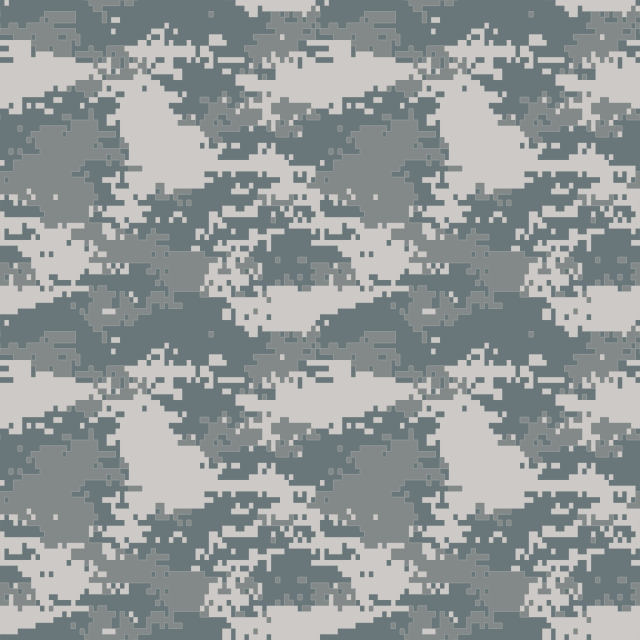
This pattern is drawn by a Shadertoy shader. Its source:

```glsl
// Tiled digital camouflage: pale and grey blocky patches on slate, with thin seams.

const float REPEATS = 2.0;               // tiles across and down
const vec2  GRID = vec2(72.0, 56.0);     // cells per tile
const vec3  SLATE = vec3(0.415, 0.468, 0.478);
const vec3  GREY  = vec3(0.510, 0.537, 0.533);
const vec3  PALE  = vec3(0.803, 0.790, 0.780);
const vec3  SEAM  = vec3(0.610, 0.630, 0.625);
const float SEAM_WIDTH = 0.0013;         // fraction of the canvas
const float SEAM_OPACITY = 0.75;         // between slate and grey
const float RIM_OPACITY = 0.15;          // around pale patches
const float PALE_LEVEL = 0.44;           // thresholds in standard deviations
const float GREY_LEVEL = 0.48;
const vec2  PALE_WAVES = vec2(2.1, 3.3); // dominant waves per tile
const vec2  GREY_WAVES = vec2(2.4, 4.4);
const float GREY_AVOIDS_PALE = 0.35;
const float STREAK = 0.6;                // ragged horizontal edges
const float STREAK_GROWTH = 0.35;        // longer runs are stronger
const float SPECK = 0.75;                // isolated cells
const float SEED = 3.0;
const float TAU = 6.2831853;

float hash(vec2 p, float salt) {
    return fract(sin(dot(p, vec2(127.1, 311.7)) + (salt + SEED) * 74.7) * 43758.5);
}

// Band-pass weight of a wave around the dominant frequency.
float waveWeight(vec2 k, vec2 dominant) {
    float r = length(k / dominant);
    return r * exp(-r * r);
}

// Two periodic random fields (pale, grey) with zero mean and unit variance.
vec2 patchFields(vec2 uv) {
    vec2 total = vec2(0.0), power = vec2(0.0);
    for (int i = 0; i <= 4; i++) {
        for (int j = -6; j <= 6; j++) {
            if (i == 0 && j <= 0) continue;
            vec2 k = vec2(i, j);
            vec2 weight = vec2(waveWeight(k, PALE_WAVES), waveWeight(k, GREY_WAVES));
            vec2 phase = vec2(hash(k, 1.0), hash(k, 2.0));
            total += weight * cos(TAU * (dot(k, uv) + phase));
            power += 0.5 * weight * weight;
        }
    }
    return total / sqrt(power);
}

// Horizontal runs of several lengths plus rare single-cell outliers.
float raggedness(vec2 cell, float salt) {
    float sum = 0.0;
    for (float run = 2.0; run <= 8.0; run *= 2.0) {
        float row = floor(cell.y / max(1.0, run / 4.0));
        float shift = floor(run * hash(vec2(row, run), salt));
        float column = floor(mod(cell.x + shift, GRID.x) / run);
        float strength = STREAK * pow(run, STREAK_GROWTH);
        sum += strength * (hash(vec2(column, row), salt + run) - 0.5);
    }
    float speck = 2.0 * hash(cell, salt + 20.0) - 1.0;
    return sum + SPECK * speck * speck * speck;
}

// Colour class of a cell: 0 slate, 1 grey, 2 pale.
int cellClass(vec2 cell) {
    cell = mod(cell, GRID);
    vec2 field = patchFields((cell + 0.5) / GRID);
    if (field.x + raggedness(cell, 30.0) > PALE_LEVEL) return 2;
    float grey = field.y - GREY_AVOIDS_PALE * field.x;
    return grey + raggedness(cell, 70.0) > GREY_LEVEL ? 1 : 0;
}

vec3 classColour(int c) {
    return c == 2 ? PALE : (c == 1 ? GREY : SLATE);
}

float seamOpacity(int a, int b) {
    if (a == b) return 0.0;
    return max(a, b) == 2 ? RIM_OPACITY : SEAM_OPACITY;
}

void mainImage(out vec4 fragColor, in vec2 fragCoord) {
    vec2 cellsPerPixel = REPEATS * GRID / iResolution.xy;
    vec2 p = fragCoord * cellsPerPixel;
    vec2 cell = floor(p);
    vec2 local = p - cell - 0.5;
    vec2 side = vec2(local.x < 0.0 ? -1.0 : 1.0, local.y < 0.0 ? -1.0 : 1.0);
    vec2 edge = (0.5 - abs(local)) / cellsPerPixel;   // pixels to nearest edges

    // This cell and its nearest neighbours
    int here = cellClass(cell);
    int besideX = cellClass(cell + vec2(side.x, 0.0));
    int besideY = cellClass(cell + vec2(0.0, side.y));
    int corner = cellClass(cell + side);

    // Area-weighted fill
    vec2 overlap = clamp(0.5 - edge, 0.0, 0.5);
    vec3 colour = mix(mix(classColour(here), classColour(besideX), overlap.x),
                      mix(classColour(besideY), classColour(corner), overlap.x), overlap.y);

    // Seams where the class changes
    vec2 halfWidth = 0.5 * SEAM_WIDTH * iResolution.xy;
    vec2 line = clamp(edge + 0.5, -halfWidth, halfWidth)
              - clamp(edge - 0.5, -halfWidth, halfWidth);
    line *= vec2(seamOpacity(here, besideX), seamOpacity(here, besideY));
    colour = mix(colour, SEAM, max(line.x, line.y));

    fragColor = vec4(colour, 1.0);
}
```
